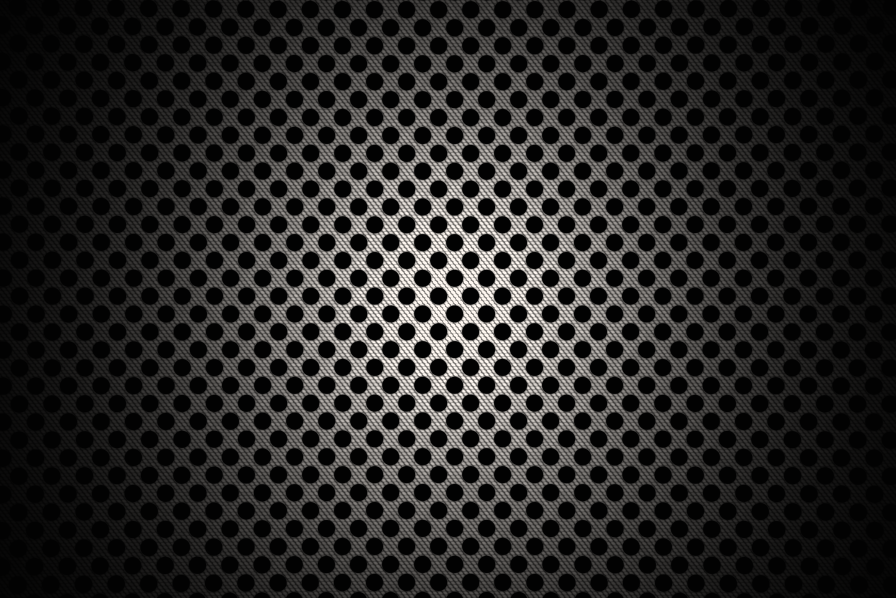
Reproduce this texture procedurally as a Shadertoy shader.

```glsl
const vec2  HOLE_PITCH   = vec2(0.0534, 0.0596);   // one staggered pair per cell
const vec2  HOLE_ORIGIN  = vec2(-0.0156, 0.0048);
const float HOLE_RADIUS  = 0.0143;
const float RIM_WIDTH    = 0.0016;
const float LENS_STRETCH = 0.018;
const vec2  WEAVE_PITCH  = vec2(0.0086, 0.0110);
const float WEAVE_SLANT  = 0.35;
const float WEAVE_DEPTH  = 0.42;
const float THREAD_VARIATION = 0.22;
const vec2  GLOW_CENTER  = vec2(0.006, -0.008);
const vec2  GLOW_SCALE   = vec2(1.03, 0.98);
const float GLOW_PEAK    = 0.90;
const float GLOW_LINEAR  = 1.4;
const float GLOW_SQUARE  = 3.4;
const vec3  CLOTH_COLOR  = vec3(1.0, 0.972, 0.945);
const vec3  HOLE_COLOR   = vec3(0.008);

float hash(vec2 p) {
    vec3 q = fract(vec3(p.xyx) * 0.1031);
    q += dot(q, q.yzx + 33.33);
    return fract((q.x + q.y) * q.z);
}

// Distance to the nearest disc of a staggered lattice
float holeDistance(vec2 p) {
    vec2 cell = p / HOLE_PITCH;
    vec2 a = (fract(cell + 0.5) - 0.5) * HOLE_PITCH;
    vec2 b = (fract(cell) - 0.5) * HOLE_PITCH;
    return min(length(a), length(b)) - HOLE_RADIUS;
}

// Rounded thread in a repeated cell, with its own tone
float threadShade(vec2 cell, float seed) {
    vec2 local = fract(cell) - 0.5;
    local.y += local.x * WEAVE_SLANT;
    float bump = 1.0 - smoothstep(0.12, 0.62, length(local * vec2(0.9, 1.65)));
    float tone = 1.0 + THREAD_VARIATION * (hash(floor(cell) + seed) - 0.5);
    return bump * tone;
}

// Two interleaved sets of threads
float weave(vec2 p) {
    vec2 cell = p / WEAVE_PITCH;
    float raised = max(threadShade(cell, 117.0), threadShade(cell + 0.5, 371.0));
    return 1.0 + WEAVE_DEPTH * (2.0 * raised - 0.95);
}

float glow(vec2 p) {
    float r = length((p - GLOW_CENTER) * GLOW_SCALE);
    return GLOW_PEAK * exp(-GLOW_LINEAR * r - GLOW_SQUARE * r * r);
}

void mainImage(out vec4 fragColor, in vec2 fragCoord) {
    vec2 p = (fragCoord - 0.5 * iResolution.xy) / iResolution.y;
    float pixel = 1.0 / iResolution.y;

    // Slight stretch of the sheet toward its borders
    vec2 sheet = p * (1.0 - LENS_STRETCH * dot(p, p));

    // Lit cloth
    vec3 color = CLOTH_COLOR * min(glow(p) * weave(sheet), 1.0);

    // Punched holes with a soft shaded rim
    float d = holeDistance(sheet - HOLE_ORIGIN);
    color *= mix(0.72, 1.0, smoothstep(0.0, RIM_WIDTH + pixel, d));
    float cloth = smoothstep(-0.7 * pixel, 0.7 * pixel, d);
    color = mix(min(HOLE_COLOR, color), color, cloth);

    fragColor = vec4(color, 1.0);
}
```
